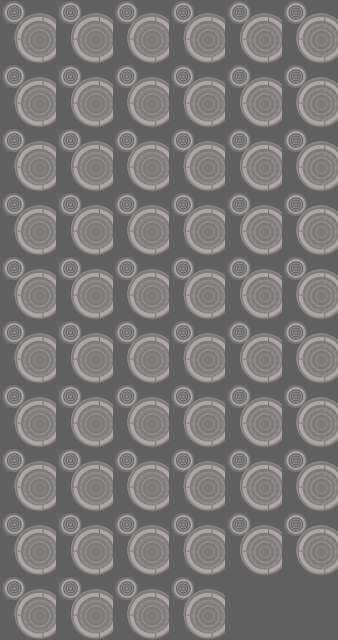
This pattern is drawn by a WebGL 2 fragment shader. Its source:

```glsl
#version 300 es
precision highp float;
// Grid of paired ringed dials, a large one cut at its right side, with an unfinished last row.

#define GRID vec2(6.0, 10.0)
#define LAST_ROW_COUNT 4.0
#define CELL_ASPECT 1.138
#define LARGE_RADIUS 0.438
#define SMALL_RADIUS 0.205
#define TICK_WIDTH 0.016
#define GROUND vec3(0.38)
#define MID vec3(0.49, 0.48, 0.48)
#define LIGHT vec3(0.58, 0.56, 0.56)
#define PALE vec3(0.69, 0.65, 0.65)

uniform vec2 u_resolution;
out vec4 fragColor;

float pixel; // one pixel, in cell widths

// Coverage of the inside of a signed distance
float fill(float d) {
    return clamp(0.5 - d / pixel, 0.0, 1.0);
}

float disc(vec2 p, float radius) {
    return fill(length(p) - radius);
}

float ring(vec2 p, float radius, float width) {
    return fill(abs(length(p) - radius) - 0.5 * width);
}

// Narrow gaps that break a ring into equal arcs
float arcs(vec2 p, float count, float gap) {
    float sector = 6.2831853 / count;
    float angle = mod(atan(p.y, p.x), sector) - 0.5 * sector;
    return 1.0 - fill(abs(angle) * length(p) - 0.5 * gap);
}

vec3 largeDial(vec3 color, vec2 p) {
    vec2 rim = p - vec2(0.698, 0.676);
    vec2 band = p - vec2(0.698, 0.694);
    vec2 core = p - vec2(0.704, 0.713);

    // Body and thin rim
    color = mix(color, MID, disc(rim, LARGE_RADIUS));
    color = mix(color, LIGHT, ring(rim, LARGE_RADIUS - 0.008, 0.014));

    // Pale band crossed by ticks
    float bandMask = ring(band, 0.361, 0.068);
    vec2 cross = abs(p - vec2(0.765, 0.695));
    float ticks = fill(min(cross.x, cross.y) - 0.5 * TICK_WIDTH);
    color = mix(color, PALE, bandMask);
    color = mix(color, mix(GROUND, MID, 0.4), bandMask * ticks);

    // Inner rings, the wider ones broken into arcs
    color = mix(color, LIGHT, ring(core, 0.267, 0.047) * arcs(core, 14.0, 0.012));
    color = mix(color, MID, ring(core, 0.262, 0.008));
    color = mix(color, LIGHT, ring(core, 0.184, 0.030) * arcs(core, 10.0, 0.012));
    return mix(color, LIGHT, ring(core, 0.097, 0.016));
}

vec3 smallDial(vec3 color, vec2 p) {
    vec2 c = p - vec2(0.253, 0.223);
    vec2 halo = c + vec2(0.008, 0.0);

    // Soft halo and face
    color = mix(color, mix(GROUND, MID, 0.7), disc(halo, SMALL_RADIUS));
    color = mix(color, LIGHT, disc(c, 0.172));
    color = mix(color, PALE, ring(c, 0.148, 0.026) * arcs(c, 8.0, 0.010));
    color = mix(color, MID, disc(c, 0.112));

    // Alternating dark and light rings
    for (int i = 0; i < 3; i++) {
        float radius = 0.120 - 0.041 * float(i);
        color = mix(color, GROUND, ring(c, radius, 0.016));
        color = mix(color, LIGHT, ring(c, radius - 0.021, 0.013));
    }
    return color;
}

void main() {
    vec2 uv = gl_FragCoord.xy / u_resolution;
    vec2 grid = vec2(uv.x, 1.0 - uv.y) * GRID;
    vec2 cell = floor(grid);
    vec2 p = fract(grid) * vec2(1.0, CELL_ASPECT);
    pixel = GRID.x / u_resolution.x;

    // The last row stops early
    bool empty = cell.y >= GRID.y - 1.0 && cell.x >= LAST_ROW_COUNT;
    vec3 color = GROUND;
    if (!empty) {
        color = largeDial(color, p);
        color = smallDial(color, p);
    }
    fragColor = vec4(color, 1.0);
}
```
